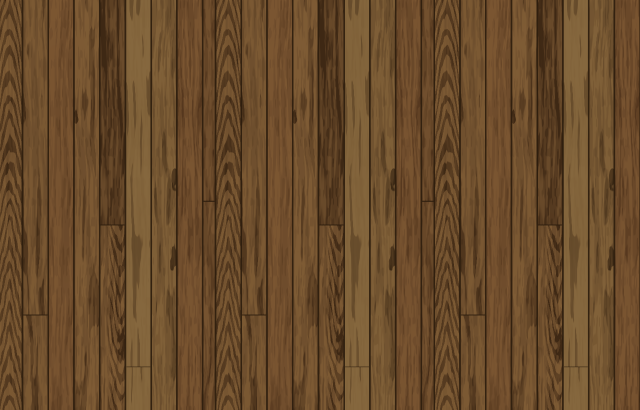
Give the GLSL for this texture, as a Shadertoy shader.

```glsl
// Narrow oak floor boards with dark seams, streaked grain and pointed growth rings.

const float BOARD_WIDTH = 0.06277;   // relative to canvas height
const float REPEAT = 8.5;            // board widths per repeat: eight full, one half
const float FIRST_SEAM = 0.874;
const vec3 SEAM_COLOR = vec3(0.17, 0.11, 0.05);

// Per board: tone, redness, fine grain, bold streaks
const vec4 BOARDS[9] = vec4[9](
    vec4(3.9, 0.2, 0.8, 0.8), vec4(3.7, 0.9, 0.8, 0.2), vec4(4.1, 0.3, 0.9, 0.7),
    vec4(2.5, 0.3, 1.1, 0.5), vec4(4.9, -0.6, 0.2, 0.8), vec4(4.4, -0.3, 0.9, 0.6),
    vec4(3.6, 0.9, 1.0, 0.2), vec4(3.1, 0.6, 1.0, 0.4), vec4(4.0, 0.2, 0.5, 0.2));

// Per board: height of the butt joint (negative for none), tone below it
const vec2 JOINTS[9] = vec2[9](
    vec2(3.69, 3.9), vec2(-1.0, 0.0), vec2(-1.0, 0.0),
    vec2(7.19, 4.0), vec2(1.68, 4.9), vec2(-1.0, 0.0),
    vec2(-1.0, 0.0), vec2(8.11, 3.4), vec2(-1.0, 0.0));

float hash(vec2 p) {
    vec3 h = fract(p.xyx * 0.1031);
    h += dot(h, h.yzx + 33.33);
    return fract((h.x + h.y) * h.z);
}

float noise(vec2 p) {
    vec2 cell = floor(p), f = fract(p);
    f = f * f * (3.0 - 2.0 * f);
    return mix(mix(hash(cell), hash(cell + vec2(1, 0)), f.x),
               mix(hash(cell + vec2(0, 1)), hash(cell + vec2(1, 1)), f.x), f.y);
}

// Six wood shades from dark pore (0) to pale tan (5)
vec3 woodColor(float tone) {
    vec3 c = mix(vec3(0.24, 0.16, 0.08), vec3(0.32, 0.22, 0.12), clamp(tone, 0.0, 1.0));
    c = mix(c, vec3(0.38, 0.27, 0.15), clamp(tone - 1.0, 0.0, 1.0));
    c = mix(c, vec3(0.43, 0.31, 0.18), clamp(tone - 2.0, 0.0, 1.0));
    c = mix(c, vec3(0.48, 0.35, 0.20), clamp(tone - 3.0, 0.0, 1.0));
    return mix(c, vec3(0.53, 0.40, 0.24), clamp(tone - 4.0, 0.0, 1.0));
}

// Darkening by long grain lines, short pores and bold streaks
float grain(vec2 q, vec2 seed, float fine, float bold) {
    q.x += 0.22 * noise(vec2(q.x, q.y * 0.45) + seed);
    float lines = smoothstep(0.45, 0.65, noise(q * vec2(15.0, 0.6) + seed));
    float pores = smoothstep(0.55, 0.7, noise(q * vec2(21.0, 2.6) + seed + 41.0));
    float ragged = 0.18 * (noise(q * vec2(16.0, 2.0) + seed) - 0.5);
    float streaks = smoothstep(0.68, 0.74, noise(q * vec2(7.0, 0.5) + seed + 83.0) + ragged);
    return fine * (1.15 * lines + 0.8 * pores) + 2.6 * bold * streaks;
}

// Nested growth rings; direction +1 points them up, -1 down
float arches(vec2 q, vec2 seed, float centre, float direction) {
    float warp = 0.7 * noise(q * vec2(4.0, 0.8) + seed);
    float phase = direction * q.y * 1.2 + 6.0 * pow(abs(q.x - centre), 1.4) + warp;
    float ragged = 0.5 * (noise(q * vec2(15.0, 1.8) + seed) - 0.5);
    return smoothstep(0.5, 0.62, abs(2.0 * fract(phase) - 1.0) + ragged);
}

// Ragged dark mark
float knot(vec2 q, vec2 centre, vec2 size) {
    float ragged = 0.9 * (noise(q * vec2(12.0, 4.0)) - 0.5);
    return 1.0 - smoothstep(0.8, 1.0, length((q - centre) / size) + ragged);
}

float lineMask(float d, float halfWidth, float blur) {
    return 1.0 - smoothstep(halfWidth - blur, halfWidth + blur, abs(d));
}

vec3 floorColor(vec2 p, float pixel) {
    // Locate the board and its local coordinates, in board widths
    float s = mod(p.x / BOARD_WIDTH - FIRST_SEAM, REPEAT);
    int id = s < 7.0 ? int(s) : (s < 7.5 ? 7 : 8);
    float left = id == 8 ? 7.5 : float(id);
    float width = id == 7 ? 0.5 : 1.0;
    vec2 q = vec2(s - left, p.y / BOARD_WIDTH);

    vec4 board = BOARDS[id];
    vec2 joint = JOINTS[id];
    bool lower = q.y < joint.x;
    vec2 seed = vec2(float(id) * 17.0 + (lower ? 9.0 : 0.0), float(id) * 29.0);

    // Wood tone and grain
    float tone = lower ? joint.y : board.x;
    tone -= grain(q, seed, board.z, board.w);
    if (id == 8) tone -= 2.5 * arches(q, seed, 0.5, 1.0);
    if (id == 3 && lower)
        tone -= 2.3 * arches(q, seed, 0.8, -1.0) * smoothstep(0.25, 0.5, q.x);

    // Marks along the board edges
    if (id == 5) tone -= 3.5 * max(knot(q, vec2(0.9, 5.9), vec2(0.17, 0.45)),
                                   knot(q, vec2(0.92, 9.0), vec2(0.12, 0.4)));
    if (id == 2) tone -= 3.0 * knot(q, vec2(0.06, 11.4), vec2(0.11, 0.25));
    if (id == 3) tone -= 3.0 * knot(q, vec2(0.9, 2.6), vec2(0.17, 0.7));

    // Broad uneven wear, then the board's own hue
    tone += 0.4 * (noise(p * 7.0) - 0.5);
    vec3 color = woodColor(tone) + board.y * vec3(0.012, -0.007, -0.004);

    // Side seams and butt joints
    float seam = lineMask(min(q.x, width - q.x), 0.032, 0.4 * pixel);
    float butt = lineMask(q.y - joint.x, 0.022, 0.4 * pixel) * (id == 4 ? 0.4 : 0.85);
    return mix(color, SEAM_COLOR, max(0.9 * seam, butt));
}

void mainImage(out vec4 fragColor, in vec2 fragCoord) {
    float pixel = 0.5 / (iResolution.y * BOARD_WIDTH);
    vec3 sum = vec3(0.0);
    for (int i = 0; i < 4; i++) {
        vec2 offset = vec2(i % 2, i / 2) * 0.5 - 0.25;
        sum += floorColor((fragCoord + offset) / iResolution.y, pixel);
    }
    fragColor = vec4(sum / 4.0, 1.0);
}
```
